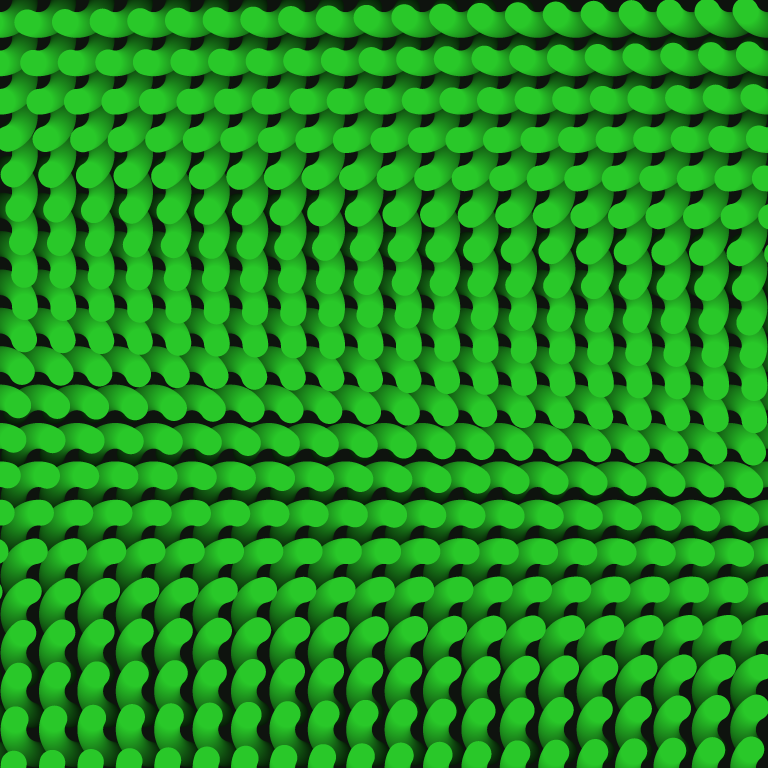
Write a Shadertoy shader that draws this pattern.

```glsl
const float TAU = 6.2831853;
const float REPEATS = 20.0;     // coils across the canvas
const float COIL_RADIUS = 0.65; // centre line, in cells
const float TUBE_RADIUS = 0.335;
const float COIL_LENGTH = 2.0;  // radians from tail to tip
const float TAIL_SHADE = 0.13;
const int SAMPLES = 4;          // antialiasing grid per axis

const vec3 TUBE_COLOR = vec3(0.16, 0.785, 0.16);
const vec3 GROUND_COLOR = vec3(0.055, 0.075, 0.055);

// Direction of a coil's tip, turning slowly over the canvas
float tipAngle(vec2 uv) {
    return 3.0 - 5.0 * uv.y - 0.7 * uv.x;
}

// Angle behind the tip of the topmost disc covering p, or -1 if none does
float coilLag(vec2 p, float tip, float coilRadius, float tubeRadius, float arcLength) {
    float rho = length(p);
    if (abs(rho - coilRadius) >= tubeRadius) return -1.0;

    // Half-angle of the discs reaching this distance from the centre
    float reach = acos(clamp((rho * rho + coilRadius * coilRadius - tubeRadius * tubeRadius)
                             / (2.0 * rho * coilRadius), -1.0, 1.0));
    float behind = mod(atan(p.y, p.x) - tip, TAU);
    if (behind + reach > TAU) return 0.0;

    float lag = max(behind - reach, 0.0);
    return lag <= arcLength ? lag : -1.0;
}

vec3 coilField(vec2 uv, float repeats) {
    vec2 p = uv * repeats;
    vec2 cell = floor(p);
    float height = -1.0;

    // Highest of the coils centred on the four cell corners
    for (int j = 0; j < 2; j++) {
        for (int i = 0; i < 2; i++) {
            vec2 center = cell + vec2(i, j);
            float lag = coilLag(p - center, tipAngle(center / repeats),
                                COIL_RADIUS, TUBE_RADIUS, COIL_LENGTH);
            if (lag >= 0.0) height = max(height, 1.0 - lag / COIL_LENGTH);
        }
    }
    return height < 0.0 ? GROUND_COLOR : TUBE_COLOR * mix(TAIL_SHADE, 1.0, height);
}

void mainImage(out vec4 fragColor, in vec2 fragCoord) {
    // Average a regular grid of samples within the pixel
    vec3 color = vec3(0.0);
    for (int j = 0; j < SAMPLES; j++) {
        for (int i = 0; i < SAMPLES; i++) {
            vec2 offset = (vec2(i, j) + 0.5) / float(SAMPLES) - 0.5;
            color += coilField((fragCoord + offset) / iResolution.y, REPEATS);
        }
    }
    fragColor = vec4(color / float(SAMPLES * SAMPLES), 1.0);
}
```
